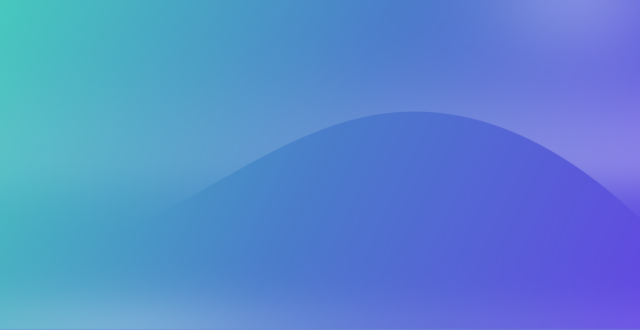
Give the GLSL for this background, as a Shadertoy shader.

```glsl
// Soft teal-to-violet backdrop with a smooth hill cut out of a pale haze.
// A tilted three-stop gradient is veiled by Gaussian glows; the hill outline
// is a cosine rise on the left joined to a parabolic fall on the right.

const vec3 TEAL   = vec3(0.275, 0.785, 0.745);
const vec3 BLUE   = vec3(0.290, 0.486, 0.792);
const vec3 VIOLET = vec3(0.384, 0.282, 0.886);
const vec3 RIM    = vec3(0.430, 0.550, 0.800);

// Piecewise linear blend through three colours
vec3 threeStops(vec3 a, vec3 b, vec3 c, float t) {
    return t < 0.5 ? mix(a, b, 2.0 * t) : mix(b, c, 2.0 * t - 1.0);
}

// Elliptical Gaussian falloff, 1 at the centre
float glow(vec2 p, vec2 centre, vec2 radius) {
    vec2 d = (p - centre) / radius;
    return exp(-dot(d, d));
}

// Height of the hill outline at x
float hillHeight(float x, vec2 peak) {
    float d = x - peak.x;
    float drop = d < 0.0 ? 0.22 * (1.0 - cos(5.0 * d)) : 2.6 * d * d;
    return peak.y - drop;
}

// Horizontal haze: long fade upward, short fade downward, stronger at right
float hazeBand(vec2 p, float level) {
    float d = p.y - level;
    float fade = d / (d > 0.0 ? 0.24 : 0.12);
    return mix(0.10, 0.26, smoothstep(0.2, 1.0, p.x)) * exp(-fade * fade);
}

// Blend toward white
vec3 veil(vec3 colour, float amount) {
    return mix(colour, vec3(1.0), amount);
}

void mainImage(out vec4 fragColor, in vec2 fragCoord) {
    vec2 uv = fragCoord / iResolution.xy;
    float pixel = 1.0 / iResolution.y;

    // Tilted base gradient
    float t = clamp((uv.x + 0.25 * (1.0 - uv.y)) / 1.25, 0.0, 1.0);
    vec3 colour = threeStops(TEAL, BLUE, VIOLET, t);

    // Haze only above the hill, with an edge smoothed along its slope
    float gap = uv.y - hillHeight(uv.x, vec2(0.647, 0.662));
    float halfEdge = max(0.75 * fwidth(gap), 0.5 * pixel);
    float outside = smoothstep(-halfEdge, halfEdge, gap);
    outside = max(outside, 1.0 - smoothstep(0.15, 0.22, uv.x));
    colour = veil(colour, outside * hazeBand(uv, 0.52));

    // Upper right and lower left glows, plus a low strip of light
    colour = veil(colour, 0.24 * glow(uv, vec2(0.90, 1.02), vec2(0.14, 0.20)));
    colour = veil(colour, 0.19 * glow(uv, vec2(0.20, -0.02), vec2(0.25, 0.14)));
    colour = veil(colour, 0.08 * exp(-pow(uv.y / 0.10, 2.0)));

    // Thin rim along the bottom
    float rim = 1.0 - smoothstep(0.004 - pixel * 0.5, 0.004 + pixel * 0.5, uv.y);
    colour = mix(colour, RIM, 0.4 * rim);

    fragColor = vec4(colour, 1.0);
}
```
